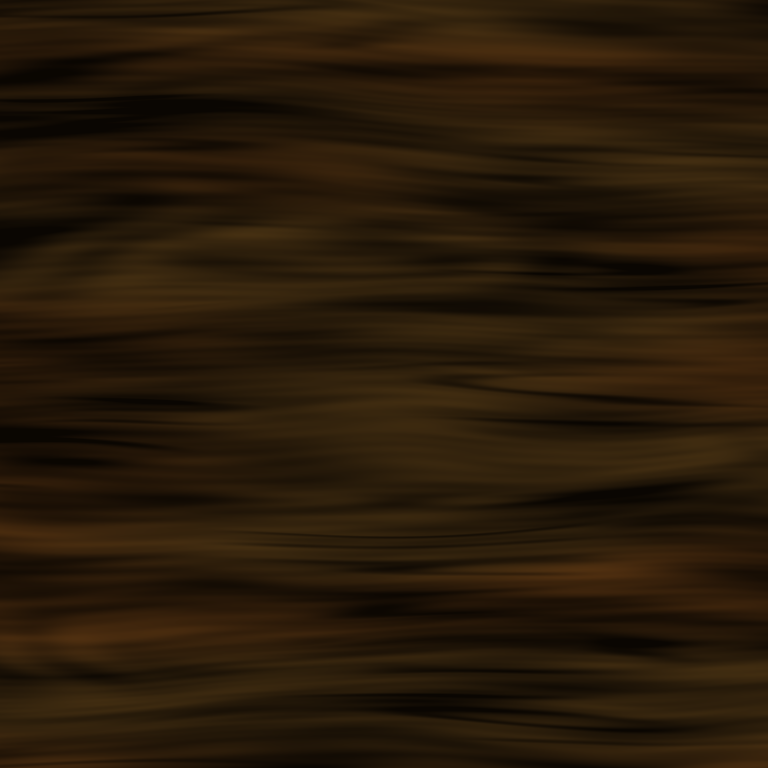
Reproduce this texture procedurally as a Shadertoy shader.

```glsl
// Dark walnut wood with horizontal grain.
// Gradient noise, stretched along x and gently warped, is layered into
// soft bands, fine fibres, curved growth rings and thin dark pores.

vec2 gradientAt(vec2 cell) {
    uvec2 h = uvec2(ivec2(cell) + 4096) * uvec2(1597u, 3571u);
    uint n = (h.x ^ h.y) * 747796405u;
    n = ((n >> 15) ^ n) * 277803737u;
    n = (n >> 16) ^ n;
    float angle = float(n & 65535u) / 65536.0 * 6.28319;
    return vec2(cos(angle), sin(angle));
}

float gradientNoise(vec2 p) {
    vec2 cell = floor(p), f = p - cell;
    vec2 fade = f * f * f * (f * (f * 6.0 - 15.0) + 10.0);
    float a = dot(gradientAt(cell), f);
    float b = dot(gradientAt(cell + vec2(1, 0)), f - vec2(1, 0));
    float c = dot(gradientAt(cell + vec2(0, 1)), f - vec2(0, 1));
    float d = dot(gradientAt(cell + vec2(1, 1)), f - vec2(1, 1));
    return mix(mix(a, b, fade.x), mix(c, d, fade.x), fade.y);
}

// Streaks that get thinner, and slightly shorter, with each octave
float fibres(vec2 p) {
    float sum = 0.0, amplitude = 0.62;
    vec2 stretch = vec2(1.7, 9.0);
    for (int i = 0; i < 5; i++) {
        float shift = float(i);
        sum += amplitude * gradientNoise(p * stretch + vec2(7.3, 13.7) * shift);
        stretch *= vec2(1.35, 1.9);
        amplitude *= 0.76;
        p.y += 0.012 * gradientNoise(p * vec2(2.3, 5.0) + 31.0 * shift);
    }
    return sum;
}

void mainImage(out vec4 fragColor, in vec2 fragCoord) {
    vec2 uv = fragCoord / iResolution.xy;

    // Bend the grain so that streaks drift and taper
    vec2 grain = uv + vec2(3.17, 5.41);
    grain.y += 0.040 * gradientNoise(uv * vec2(1.3, 3.0) + 11.0);
    grain.y += 0.012 * gradientNoise(uv * vec2(2.8, 9.0) + 23.0);

    float tone = 0.49 + 0.92 * fibres(grain);

    // Growth rings: contours of a broad field, visible only in places
    float field = gradientNoise(grain * vec2(1.4, 6.0) + 47.0);
    float ringMask = smoothstep(-0.2, 0.3, gradientNoise(grain * vec2(1.5, 5.0) + 61.0));
    tone += 0.11 * ringMask * sin(26.0 * field + 3.0 * gradientNoise(grain * vec2(3.0, 30.0)));

    // Thin dark pores along the zero lines of a finer field
    float poreField = abs(gradientNoise(grain * vec2(1.5, 34.0) + 83.0));
    float poreMask = smoothstep(0.0, 0.35, gradientNoise(grain * vec2(2.0, 12.0) + 97.0));
    tone -= 0.32 * poreMask * (1.0 - smoothstep(0.0, 0.14, poreField));

    // Light wood wanders between reddish and olive brown
    float hue = smoothstep(-0.3, 0.3, gradientNoise(grain * vec2(1.2, 7.0) + 113.0));
    vec3 darkWood = vec3(0.030, 0.017, 0.004);
    vec3 lightWood = mix(vec3(0.315, 0.185, 0.062), vec3(0.285, 0.196, 0.074), hue);
    fragColor = vec4(mix(darkWood, lightWood, clamp(tone, 0.03, 1.1)), 1.0);
}
```
